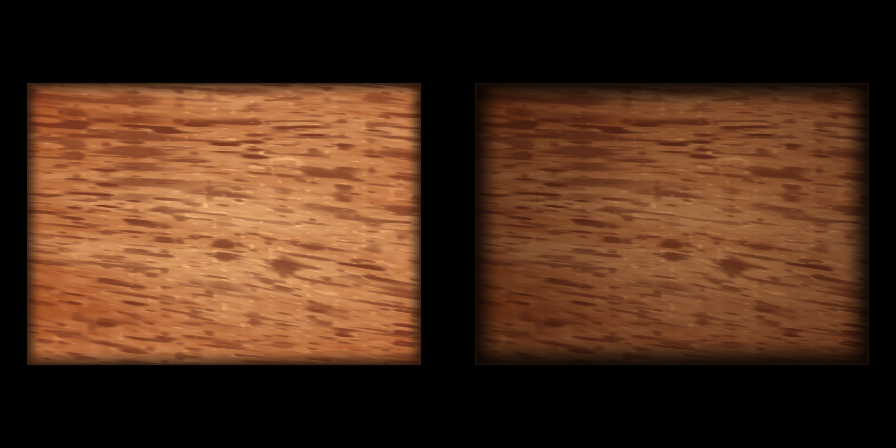
Give the GLSL for this texture, as a WebGL 2 fragment shader.

```glsl
#version 300 es
precision highp float;
// Two polished wood panels, light and dark, side by side on black.
// Both share one sheared, stretched noise grain with dark pores;
// a soft central glow, a tint and shaded borders finish each panel.

uniform vec2 u_resolution;
out vec4 outColor;

const vec2 PANEL_HALF = vec2(0.440, 0.315);   // in canvas heights
const vec3 TAN_WOOD = vec3(0.85, 0.60, 0.39);
const vec3 RED_WOOD = vec3(0.69, 0.37, 0.19);
const vec3 PORE_COLOR = vec3(0.40, 0.15, 0.085);
const vec3 DARK_TINT = vec3(0.67, 0.62, 0.57);
const vec3 RIM_COLOR = vec3(0.24, 0.14, 0.08);
const vec2 PORE_SCALE = vec2(15.0, 112.0);
const vec2 FLECK_SCALE = vec2(38.0, 185.0);
const vec2 BAND_SCALE = vec2(1.8, 26.0);
const float LIGHT_FADE = 0.038;
const float DARK_FADE = 0.062;
const float PORE_DEPTH = 0.85;

float hash(vec2 cell) {
    vec3 h = fract(vec3(cell.xyx) * 0.1031);
    h += dot(h, h.yzx + 33.33);
    return fract((h.x + h.y) * h.z);
}

float noise(vec2 p) {
    vec2 cell = floor(p);
    vec2 f = fract(p);
    f = f * f * (3.0 - 2.0 * f);
    float low = mix(hash(cell), hash(cell + vec2(1.0, 0.0)), f.x);
    float high = mix(hash(cell + vec2(0.0, 1.0)), hash(cell + 1.0), f.x);
    return mix(low, high, f.y);
}

float fbm(vec2 p) {
    float sum = 0.0;
    float weight = 0.53;
    for (int i = 0; i < 4; i++) {
        sum += weight * noise(p);
        p = p * 2.03 + 17.1;
        weight *= 0.5;
    }
    return sum;
}

// Fibres fall to the right by an amount that varies with height.
vec2 grainSpace(vec2 p) {
    float lean = mix(0.01, 0.15, noise(vec2(3.7, p.y * 6.0 + 9.0)));
    float wave = 0.016 * (noise(p * vec2(4.0, 9.0) + 31.0) - 0.5);
    return vec2(p.x, p.y + lean * p.x + wave) + 5.0;
}

// Soft horizontal patch of redder wood.
float patchAt(vec2 p, vec2 center, vec2 size) {
    vec2 d = (p - center) / size;
    return exp(-dot(d, d));
}

vec3 woodColor(vec2 p) {
    vec2 g = grainSpace(p);
    float bands = fbm(g * BAND_SCALE);
    float fibre = noise(g * FLECK_SCALE);
    float glow = patchAt(p, vec2(0.06, 0.03), vec2(0.40, 0.34));

    float red = patchAt(p, vec2(-0.42, -0.17), vec2(0.30, 0.065));
    red += 0.6 * patchAt(p, vec2(-0.30, 0.245), vec2(0.24, 0.04));
    red += 0.4 * patchAt(p, vec2(0.20, -0.16), vec2(0.25, 0.04));
    red += 0.35 * smoothstep(-0.28, -0.44, p.x);

    float tone = 0.20 + 0.50 * glow + 1.0 * (bands - 0.5);
    tone += 0.42 * (fibre - 0.5) - 0.42 * red + 0.10;
    vec3 wood = mix(RED_WOOD, TAN_WOOD, clamp(tone, -0.15, 1.15));

    // Long dark pores gather in bands; shorter flecks fill between them.
    float density = noise(g * vec2(4.0, 19.0) + 52.0);
    float pores = smoothstep(0.60, 0.88, noise(g * PORE_SCALE + 80.0));
    pores *= 0.25 + 0.75 * density;
    float flecks = smoothstep(0.64, 0.95, noise(g * FLECK_SCALE * 0.8 + 140.0));
    float streaks = smoothstep(0.72, 0.94, noise(g * vec2(5.0, 80.0) + 210.0));
    float marks = max(max(pores, 0.55 * flecks), 0.65 * streaks);
    wood = mix(wood, PORE_COLOR, PORE_DEPTH * marks);

    // Fine pale glints along the fibres.
    float glint = smoothstep(0.74, 0.98, noise(g * vec2(48.0, 205.0) + 300.0));
    return wood + vec3(0.13, 0.12, 0.10) * glint * (0.3 + 0.7 * glow);
}

void main() {
    float pixel = 1.0 / u_resolution.y;
    vec2 canvas = gl_FragCoord.xy * pixel;
    float halfWidth = 0.5 * u_resolution.x * pixel;
    float dark = step(halfWidth, canvas.x);
    vec2 p = vec2(canvas.x - halfWidth * (0.5 + dark), canvas.y - 0.5);

    vec2 inset = PANEL_HALF - abs(p);
    float edge = min(inset.x, inset.y);
    float coverage = smoothstep(-0.5 * pixel, 0.5 * pixel, edge);

    vec3 color = woodColor(p);
    float center = patchAt(p, vec2(0.05, 0.03), vec2(0.42, 0.36));
    vec3 tinted = color * DARK_TINT * mix(0.76, 1.09, center);
    color = mix(color, tinted, dark);

    // Borders sink into shadow, deeper on the dark panel.
    vec2 fade = smoothstep(vec2(-0.012), vec2(mix(LIGHT_FADE, DARK_FADE, dark)), inset);
    color *= mix(mix(0.28, 0.12, dark), 1.0, fade.x * fade.y);

    // Thin worn rim.
    float rim = 1.0 - smoothstep(0.002, 0.006, edge);
    color = mix(color, RIM_COLOR * mix(1.0, 0.55, dark), 0.6 * rim);

    outColor = vec4(clamp(color, 0.0, 1.0) * coverage, 1.0);
}
```
